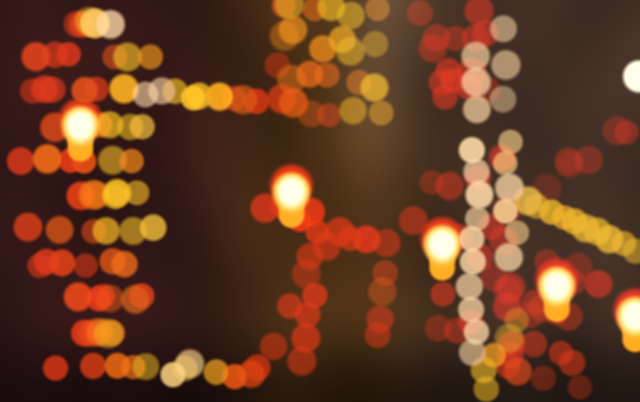
This background is drawn by a WebGL 1 fragment shader. Its source:

```glsl
precision highp float;
uniform vec2 u_resolution;

const float DISC_RADIUS = 0.038;
const float EDGE_START = 0.70;      // share of the radius where the soft edge begins
const float OVERLAP_GLOW = 0.10;
const float ROW_STEP = 0.0858;
const int MAX_LIGHTS = 20;
const vec3 RED = vec3(0.80, 0.20, 0.06);
const vec3 ORANGE = vec3(0.88, 0.42, 0.07);
const vec3 GOLD = vec3(0.87, 0.67, 0.13);
const vec3 CREAM = vec3(0.91, 0.78, 0.60);
const vec3 HOT = vec3(1.0, 0.97, 0.84);
const vec3 DUSK_LEFT = vec3(0.19, 0.09, 0.085);
const vec3 DUSK_MIDDLE = vec3(0.29, 0.185, 0.08);
const vec3 DUSK_RIGHT = vec3(0.25, 0.18, 0.14);
const vec3 HAZE = vec3(0.15, 0.14, 0.14);

float hash(vec2 p) {
  return fract(sin(dot(p, vec2(127.1, 311.7))) * 43758.54);
}

float gradientDot(vec2 cell, vec2 offset) {
  float angle = 6.2832 * hash(cell);
  return dot(vec2(cos(angle), sin(angle)), offset);
}

float gradientNoise(vec2 p) {
  vec2 i = floor(p), f = fract(p), e = vec2(0.0, 1.0);
  vec2 u = f * f * (3.0 - 2.0 * f);
  return mix(mix(gradientDot(i, f), gradientDot(i + e.yx, f - e.yx), u.x),
             mix(gradientDot(i + e.xy, f - e.xy), gradientDot(i + e.yy, f - e.yy), u.x), u.y);
}

// Colour from red (0) through orange and gold to cream (1)
vec3 lightColor(float tone) {
  vec3 c = mix(RED, ORANGE, smoothstep(0.15, 0.38, tone));
  c = mix(c, GOLD, smoothstep(0.35, 0.55, tone));
  return mix(c, CREAM, smoothstep(0.68, 0.88, tone));
}

float softDisc(float dist, float radius) {
  return 1.0 - smoothstep(EDGE_START * radius, 1.05 * radius, dist);
}

void addLight(inout vec3 col, vec3 tint, float alpha) {
  col = mix(col, max(col, tint), alpha) + OVERLAP_GLOW * alpha * tint;
}

// Jittered discs along a line from a to b, tones running from x to y
void lightChain(inout vec3 col, vec2 p, vec2 a, vec2 b, vec2 jitter, int count,
                vec2 tones, float strength, float seed) {
  for (int i = 0; i < MAX_LIGHTS; i++) {
    if (i >= count) break;
    float n = float(i);
    float t = n / max(float(count) - 1.0, 1.0);
    vec2 wobble = vec2(hash(vec2(n, seed)), hash(vec2(n + 31.0, seed))) * 2.0 - 1.0;
    float pick = hash(vec2(n + 67.0, seed));
    float radius = DISC_RADIUS * mix(0.9, 1.1, pick);
    float tone = mix(tones.x, tones.y, t) + 0.3 * (pick - 0.5);
    float alpha = strength * mix(0.5, 1.0, hash(vec2(n + 97.0, seed)));
    float dist = length(p - mix(a, b, t) - jitter * wobble);
    addLight(col, lightColor(tone), alpha * softDisc(dist, radius));
  }
}

// Hot lamp with a red rim and a golden tail below
void lamp(inout vec3 col, vec2 p, vec2 center) {
  vec2 q = p - center;
  addLight(col, RED, softDisc(length(q - vec2(0.0, 0.012)), 0.060));
  float tail = length(vec2(q.x, q.y - clamp(q.y, -0.060, 0.0)));
  addLight(col, vec3(0.96, 0.62, 0.13), softDisc(tail, 0.036));
  float core = length(q * vec2(1.0, 1.0 - 0.15 * step(q.y, 0.0)));
  addLight(col, vec3(1.0, 0.72, 0.25), softDisc(core, 0.052));
  addLight(col, HOT, 1.0 - smoothstep(0.022, 0.047, core));
}

vec3 background(vec2 p) {
  vec3 col = mix(DUSK_LEFT, DUSK_MIDDLE, smoothstep(0.40, 0.78, p.x));
  col = mix(col, DUSK_RIGHT, smoothstep(0.85, 1.25, p.x));
  col += HAZE * exp(-dot((p - vec2(0.95, 0.92)) * vec2(9.0, 3.5), (p - vec2(0.95, 0.92)) * vec2(9.0, 3.5)));
  col *= mix(0.5, 1.0, smoothstep(0.0, 0.25, p.y + 0.25 * step(p.x, 0.0)));
  return col * (1.0 + 0.35 * gradientNoise(p * vec2(5.0, 3.0)));
}

void main() {
  vec2 p = gl_FragCoord.xy / u_resolution.y;
  vec3 col = background(p);

  // Left facade: stacked rows of windows
  for (int i = 0; i < 11; i++) {
    float row = float(i);
    float y = 0.945 - ROW_STEP * row;
    float left = 0.06 + 0.14 * hash(vec2(row, 5.0));
    float right = 0.27 + 0.20 * hash(vec2(row, 9.0));
    float tone = mix(0.25, 0.9, hash(vec2(row, 13.0)));
    lightChain(col, p, vec2(left, y), vec2(right, y), vec2(0.03, 0.006), 6,
               vec2(0.1, tone), 0.95, 20.0 + row);
  }
  lightChain(col, p, vec2(0.37, 0.77), vec2(0.64, 0.755), vec2(0.01), 9, vec2(1.0, 0.05), 1.0, 41.0);
  lightChain(col, p, vec2(0.45, 0.085), vec2(0.66, 0.07), vec2(0.02), 6, vec2(0.9, 0.0), 1.0, 42.0);

  // Upper middle facade: falling rows
  for (int i = 0; i < 4; i++) {
    float row = float(i);
    float y = 1.0 - ROW_STEP * row;
    lightChain(col, p, vec2(0.69, y), vec2(0.93, y - 0.04), vec2(0.02), 6,
               vec2(0.4 - 0.12 * row, 0.6), 0.75, 50.0 + row);
  }

  // Middle street: red glow
  lightChain(col, p, vec2(0.66, 0.49), vec2(0.95, 0.39), vec2(0.02, 0.025), 9, vec2(0.0), 1.0, 60.0);
  lightChain(col, p, vec2(0.78, 0.39), vec2(0.71, 0.10), vec2(0.05, 0.02), 9, vec2(0.0), 0.8, 61.0);
  lightChain(col, p, vec2(0.95, 0.32), vec2(0.93, 0.16), vec2(0.01), 4, vec2(0.3, 0.0), 0.7, 62.0);

  // Right tower: red scatter behind pale columns
  lightChain(col, p, vec2(1.12, 0.96), vec2(1.16, 0.75), vec2(0.09, 0.03), 14, vec2(0.0), 0.65, 70.0);
  lightChain(col, p, vec2(1.13, 0.64), vec2(1.18, 0.12), vec2(0.12, 0.04), 18, vec2(0.0), 0.6, 71.0);
  lightChain(col, p, vec2(1.38, 0.34), vec2(1.33, 0.05), vec2(0.12, 0.03), 20, vec2(0.0, 0.2), 0.65, 72.0);
  lightChain(col, p, vec2(1.40, 0.56), vec2(1.54, 0.66), vec2(0.04), 6, vec2(0.0), 0.45, 73.0);
  lightChain(col, p, vec2(1.185, 0.86), vec2(1.185, 0.73), vec2(0.004), 3, vec2(1.0), 1.0, 74.0);
  lightChain(col, p, vec2(1.18, 0.63), vec2(1.18, 0.12), vec2(0.015, 0.004), 10, vec2(1.0), 1.0, 75.0);
  lightChain(col, p, vec2(1.255, 0.93), vec2(1.255, 0.75), vec2(0.004), 3, vec2(0.9), 0.65, 76.0);
  lightChain(col, p, vec2(1.255, 0.65), vec2(1.28, 0.36), vec2(0.015, 0.004), 6, vec2(0.95), 0.85, 77.0);
  lightChain(col, p, vec2(1.28, 0.20), vec2(1.20, 0.03), vec2(0.03, 0.01), 5, vec2(0.6), 0.75, 78.0);
  lightChain(col, p, vec2(1.31, 0.50), vec2(1.58, 0.38), vec2(0.005), 10, vec2(0.65), 0.9, 79.0);

  // Street lamps receding along a curve, then the remaining bright spots
  for (int i = 0; i < 4; i++) {
    float n = float(i);
    lamp(col, p, vec2(0.725 + n * (0.42 - 0.045 * n), 0.525 - n * (0.145 - 0.014 * n)));
  }
  lamp(col, p, vec2(0.20, 0.69));
  addLight(col, HOT, softDisc(length(p - vec2(1.59, 0.81)), 0.045));

  gl_FragColor = vec4(min(col, 1.0), 1.0);
}
```
